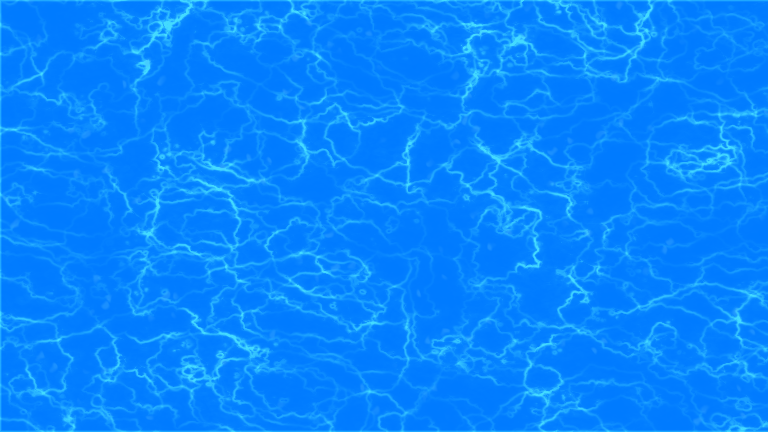
Reproduce this texture procedurally as a WebGL 1 fragment shader.

```glsl
precision highp float;
// Sunlit water: a dense web of thin, jagged cyan filaments over saturated blue.
// Each of four nets is the contour lines of sine swells roughened by cellular
// noise; dividing by the slope keeps the lines evenly thin.
uniform vec2 u_resolution;

vec2 hash2(vec2 p) {
  vec2 q = vec2(dot(p, vec2(127.1, 311.7)), dot(p, vec2(269.5, 183.3)));
  return fract(sin(q) * 43758.5);
}

// Distance to the nearest scattered point
float cells(vec2 p) {
  vec2 base = floor(p);
  float nearest = 2.0;
  for (int j = -1; j <= 1; j++) {
    for (int i = -1; i <= 1; i++) {
      vec2 cell = base + vec2(float(i), float(j));
      nearest = min(nearest, length(cell + hash2(cell) - p));
    }
  }
  return nearest;
}

// Layered sines in turning directions, roughly -1 to 1
float swell(vec2 p) {
  float sum = 0.0;
  for (int i = 0; i < 5; i++) {
    float k = float(i);
    vec2 dir = vec2(cos(k * 2.4), sin(k * 2.4));
    float bend = 0.8 * sin(dot(p, dir.yx) * 0.7 + k);
    sum += sin(dot(p, dir) * (1.0 + 0.25 * k) + k * 1.7 + bend);
  }
  return sum * 0.2;
}

// Wide hills, different for each net, plus three octaves of kinked detail
float height(vec2 p, float seed) {
  float h = 2.4 * swell(p * vec2(6.0, 11.0) + seed * vec2(7.3, 4.1));
  vec2 q = p * vec2(0.75, 1.0);
  float freq = 11.0;
  float amp = 0.62;
  for (int i = 0; i < 3; i++) {
    h += amp * cells(q * freq + seed * 17.3);
    q = mat2(0.8, 0.6, -0.6, 0.8) * q;
    freq *= 2.4;
    amp *= 0.43;
  }
  return h;
}

// Bright core and soft halo around each contour line
float filaments(vec2 p, float seed) {
  float e = 0.0015;
  float h = height(p, seed);
  vec2 slope = vec2(height(p + vec2(e, 0.0), seed),
                    height(p + vec2(0.0, e), seed)) - h;
  float d = abs(fract(h) - 0.5) / max(length(slope) / e, 7.0);
  float core = exp(-d * d / (0.0032 * 0.0032));
  float halo = exp(-d / 0.011);
  float breakup = smoothstep(-0.45, 0.5, swell(p * 32.0 + seed * 5.0));
  return (0.74 * core + 0.12 * halo) * (0.3 + 0.95 * breakup);
}

void main() {
  vec2 p = gl_FragCoord.xy / u_resolution.y;

  // Four nets, each fainter, gathered into lively and calm areas
  float light = 0.0;
  float weight = 1.0;
  for (int i = 0; i < 4; i++) {
    light += weight * filaments(p, 1.0 + float(i) * 2.3);
    weight *= 0.84;
  }
  light *= 0.32 + 0.68 * smoothstep(-0.5, 0.5, swell(p * vec2(8.0, 11.0) + 4.0));

  // Sparse small pale flecks with ragged rims
  float fleck = cells(p * 13.0 + 0.12 * swell(p * 110.0));
  float sparse = smoothstep(0.0, 0.4, swell(p * 17.0 + 9.0));
  float pale = sparse * (1.0 - smoothstep(0.04, 0.15, fleck));

  // Thin glint along the left, top and bottom borders
  float border = min(p.x, min(p.y, 1.0 - p.y));
  light += 0.5 * (1.0 - smoothstep(0.001, 0.005, border));

  vec3 deepBlue = vec3(0.0, 0.48, 1.0);
  vec3 brightCyan = vec3(0.24, 0.82, 1.0);
  vec3 color = mix(deepBlue, brightCyan, min(light, 1.1));
  color = mix(color, vec3(0.28, 0.7, 1.0), 0.35 * pale);
  gl_FragColor = vec4(color, 1.0);
}
```
